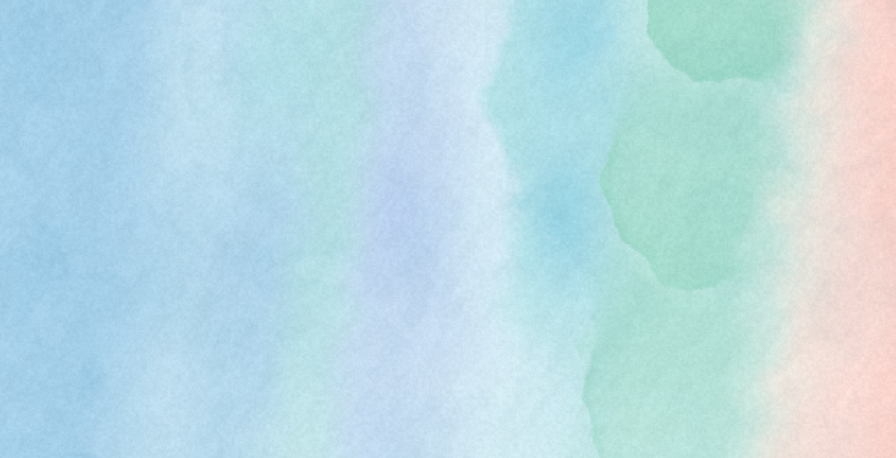
This background is drawn by a WebGL 1 fragment shader. Its source:

```glsl
precision highp float;
// Soft watercolour washes running from blue through lavender, teal and green to pink.
// Curved vertical bands are layered left to right, then tinted with soft glows,
// ragged green pools that dry darker at their rims, back-runs and paper grain.

uniform vec2 u_resolution;

float hash(vec2 p) {
  vec3 q = fract(vec3(p.xyx) * 0.1031);
  q += dot(q, q.yzx + 33.33);
  return fract((q.x + q.y) * q.z);
}

float noise(vec2 p) {
  vec2 i = floor(p);
  vec2 f = fract(p);
  f = f * f * (3.0 - 2.0 * f);
  float low = mix(hash(i), hash(i + vec2(1.0, 0.0)), f.x);
  float high = mix(hash(i + vec2(0.0, 1.0)), hash(i + vec2(1.0, 1.0)), f.x);
  return mix(low, high, f.y);
}

// Fractal noise centred on zero
float fbm(vec2 p) {
  float sum = 0.0;
  float amp = 0.5;
  for (int i = 0; i < 5; i++) {
    sum += amp * (noise(p) - 0.5);
    p = mat2(1.6, 1.2, -1.2, 1.6) * p + 7.3;
    amp *= 0.5;
  }
  return sum;
}

// Parabola through the top, middle and bottom positions; t runs downwards
float bend(vec3 at, float t) {
  return at.x * (1.0 - t) * (1.0 - 2.0 * t) + at.y * 4.0 * t * (1.0 - t) + at.z * t * (2.0 * t - 1.0);
}

// Paint everything right of an edge
vec3 wash(vec3 base, vec3 tint, float x, float edge, float soft) {
  return mix(base, tint, smoothstep(edge - soft, edge + soft, x));
}

vec3 glow(vec3 base, vec3 tint, vec2 p, vec2 centre, vec2 radius, float strength) {
  vec2 d = (p - centre) / radius;
  return mix(base, tint, strength * exp(-dot(d, d)));
}

// Pool of pigment: crisp rim and pale fringe at the left and below, loose elsewhere
vec3 pool(vec3 base, vec3 tint, vec2 p, vec2 centre, vec2 radius, vec2 density) {
  vec2 d = (p - centre) / radius;
  float dist = length(d) - 1.0;
  float loose = smoothstep(0.1, 0.8, max(d.x, d.y));
  float soft = mix(0.022, 0.4, loose);
  float body = smoothstep(soft, -soft, dist);
  float fill = mix(density.x, density.y, smoothstep(-0.9, 0.9, d.y));
  float rim = exp(-14.0 * abs(dist + 0.03)) * (1.0 - loose);
  float fringe = exp(-9.0 * max(dist, 0.0)) * (1.0 - loose) * 0.3;
  base = mix(base, vec3(0.77, 0.915, 0.9), fringe);
  return mix(base, tint, body * min(1.0, fill + rim * 0.25));
}

// Faint stain with one crisp side, following a contour of the noise
float backrun(vec2 p, float level) {
  float n = fbm(p) - level;
  return smoothstep(-0.004, 0.01, n) * exp(-9.0 * max(n, 0.0));
}

void main() {
  vec2 uv = gl_FragCoord.xy / u_resolution;
  vec2 q = gl_FragCoord.xy / u_resolution.y;
  float t = 1.0 - uv.y;

  // Bleeding displacement: broad drift plus ragged feathering
  vec2 drift = vec2(fbm(q * 3.0 + 4.0), fbm(q * 3.0 + 19.0));
  vec2 feather = vec2(fbm(q * 13.0 + 31.0), fbm(q * 13.0 + 53.0));
  vec2 p = uv + drift * vec2(0.05, 0.1) + feather * vec2(0.032, 0.065);
  float x = p.x;

  // Blue and lavender bands
  vec3 blue = vec3(0.65, 0.815, 0.915);
  vec3 paleBlue = vec3(0.745, 0.87, 0.935);
  vec3 midBlue = mix(vec3(0.72, 0.885, 0.915), vec3(0.71, 0.847, 0.925), smoothstep(0.1, 0.5, t));
  vec3 mint = mix(vec3(0.71, 0.875, 0.895), vec3(0.755, 0.895, 0.913), smoothstep(0.5, 0.9, t));
  vec3 lavender = vec3(0.77, 0.86, 0.942);
  vec3 white = vec3(0.835, 0.92, 0.96);
  vec3 col = wash(blue, paleBlue, x, bend(vec3(0.19, 0.18, 0.135), t), 0.065);
  col = wash(col, midBlue, x, bend(vec3(0.29, 0.235, 0.245), t), 0.04);
  col = wash(col, mint, x, bend(vec3(0.36, 0.325, 0.285), t), 0.03);
  col = wash(col, lavender, x, bend(vec3(0.42, 0.395, 0.365), t), 0.035);
  col = wash(col, white, x, bend(vec3(0.51, 0.52, 0.535), t), 0.05);

  // Teal and seafoam, with a ragged edge that dissolves downwards
  vec3 teal = mix(vec3(0.72, 0.89, 0.912), vec3(0.78, 0.915, 0.928), smoothstep(0.5, 0.95, t));
  vec3 seafoam = vec3(0.75, 0.9, 0.885);
  float tealEdge = bend(vec3(0.556, 0.57, 0.61), t) + 0.016 * cos(14.6 * t);
  col = wash(col, teal, x, tealEdge, mix(0.012, 0.07, smoothstep(0.45, 0.9, t)));
  col = wash(col, seafoam, x, bend(vec3(0.705, 0.7, 0.655), t), 0.045);

  // Soft stains and highlights
  col = glow(col, vec3(0.775, 0.895, 0.94), p, vec2(0.22, 0.8), vec2(0.035, 0.22), 0.6);
  col = glow(col, vec3(0.67, 0.82, 0.915), p, vec2(0.255, 0.43), vec2(0.055, 0.16), 0.6);
  col = glow(col, vec3(0.7, 0.795, 0.93), p, vec2(0.445, 0.53), vec2(0.045, 0.17), 0.65);
  col = glow(col, vec3(0.605, 0.835, 0.9), p, vec2(0.637, 0.93), vec2(0.045, 0.17), 0.7);
  col = glow(col, vec3(0.59, 0.825, 0.895), p, vec2(0.642, 0.52), vec2(0.045, 0.16), 0.75);
  col = glow(col, vec3(0.63, 0.845, 0.875), p, vec2(0.69, 0.62), vec2(0.03, 0.12), 0.6);
  col = glow(col, vec3(0.83, 0.93, 0.95), p, vec2(0.57, 0.03), vec2(0.09, 0.16), 0.65);

  // Green pools
  vec3 green = vec3(0.625, 0.852, 0.79);
  col = pool(col, green, p, vec2(0.755, 0.12), vec2(0.095, 0.33), vec2(0.15, 0.62));
  col = pool(col, green, p, vec2(0.785, 0.63), vec2(0.1, 0.265), vec2(0.72, 0.5));
  col = pool(col, green, p, vec2(0.82, 1.0), vec2(0.1, 0.18), vec2(0.9, 0.85));

  // Cream fading into pink
  col = wash(col, vec3(0.885, 0.91, 0.875), x, bend(vec3(0.905, 0.873, 0.835), t), 0.05);
  col = wash(col, vec3(0.96, 0.863, 0.84), x, bend(vec3(0.945, 0.917, 0.882), t), 0.048);
  col = wash(col, vec3(0.975, 0.81, 0.78), x, 0.985, 0.06);

  // Mottled pigment, back-runs, slanted fibres and paper grain
  float mottle = fbm(q * 5.0 + 71.0) * 0.05;
  float stain = backrun(q * vec2(3.4, 2.4) + 87.0, 0.03) + backrun(q * vec2(2.6, 3.2) + 43.0, 0.06);
  float fibres = fbm(mat2(0.8, 0.6, -0.6, 0.8) * q * vec2(48.0, 20.0)) * 0.036;
  float grain = (noise(q * 130.0) - 0.5) * 0.024 + (noise(q * 260.0) - 0.5) * 0.032;
  col += (mottle - stain * 0.018) * vec3(1.0, 0.55, 0.4) + fibres + grain;
  gl_FragColor = vec4(clamp(col, 0.0, 1.0), 1.0);
}
```
